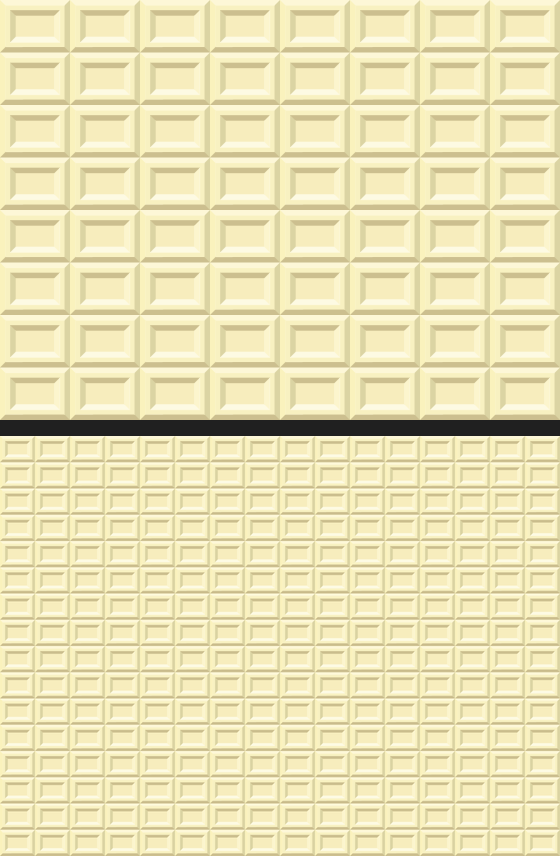
Top: one tile. Bottom: repeated 2 by 2.
A Shadertoy shader for this pattern:

```glsl
// Pale cream grid of 8 by 8 bevelled blocks, each with a sunken rectangular panel.

const vec2 HALF_TILE = vec2(2.0 / 3.0, 0.5); // tile height is 1

// Coverage of the region where d > 0, softened over one pixel
float cover(float d, float px) {
    return clamp(d / px + 0.5, 0.0, 1.0);
}

// Weight of the positive side, softened at the centre and at the tile border
float positiveSide(float q, float halfSize, float px) {
    return cover(sign(q) * min(abs(q), halfSize - abs(q)), px);
}

// Four mitred faces meeting along 45 degree joints
vec3 mitredFaces(vec2 q, vec3 left, vec3 right, vec3 bottom, vec3 top, float px) {
    vec2 inset = HALF_TILE - abs(q);
    vec3 side = mix(left, right, positiveSide(q.x, HALF_TILE.x, px));
    vec3 cap = mix(bottom, top, positiveSide(q.y, HALF_TILE.y, px));
    return mix(cap, side, cover((inset.y - inset.x) * 0.7071, px));
}

// Thin line along a given inset from the tile border
float insetLine(float inset, float at, float width, float px) {
    return clamp((width * 0.5 - abs(inset - at)) / px + 0.5, 0.0, 1.0) * min(width / px, 1.0);
}

void mainImage(out vec4 fragColor, in vec2 fragCoord) {
    vec2 uv = fragCoord / iResolution.xy;
    float px = 8.0 / iResolution.y;
    vec2 q = (fract(uv * 8.0) - 0.5) * HALF_TILE * 2.0;
    vec2 edge = HALF_TILE - abs(q);
    float inset = min(edge.x, edge.y);

    vec3 cream = vec3(0.970, 0.930, 0.740);
    vec3 rim = vec3(0.973, 0.945, 0.755);
    vec3 warm = vec3(0.980, 0.950, 0.740);
    vec3 light = vec3(0.992, 0.970, 0.845);
    vec3 glint = vec3(0.994, 0.980, 0.890);
    vec3 shade = vec3(0.860, 0.830, 0.640);
    vec3 deep = vec3(0.800, 0.750, 0.560);

    // Raised outer bevel, flat rim, sunken bevel and panel floor
    vec3 raised = mitredFaces(q, warm, shade, deep, light, px);
    vec3 sunken = mitredFaces(q, shade, light * vec3(0.995, 0.99, 0.95), glint, deep, px);
    vec3 color = mix(raised, rim, cover(inset - 0.104, px));
    color = mix(color, sunken, cover(inset - 0.194, px));
    color = mix(color, cream, cover(inset - 0.299, px));

    // Fine glints on the lit edges of the rim and the panel
    float litRim = cover((q.y - q.x + HALF_TILE.x - HALF_TILE.y) * 0.7071, px)
                 * cover((q.x + q.y + HALF_TILE.x + HALF_TILE.y - 0.208) * 0.7071, px);
    float litPanel = max(cover(edge.y - edge.x, px) * step(0.0, q.x),
                         cover(edge.x - edge.y, px) * step(q.y, 0.0));
    color = mix(color, light, 0.5 * litRim * insetLine(inset, 0.104, 0.012, px));
    color = mix(color, glint, litPanel * insetLine(inset, 0.194, 0.014, px));
    color = mix(color, glint, 0.6 * litPanel * insetLine(inset, 0.299, 0.010, px));

    fragColor = vec4(color, 1.0);
}
```
